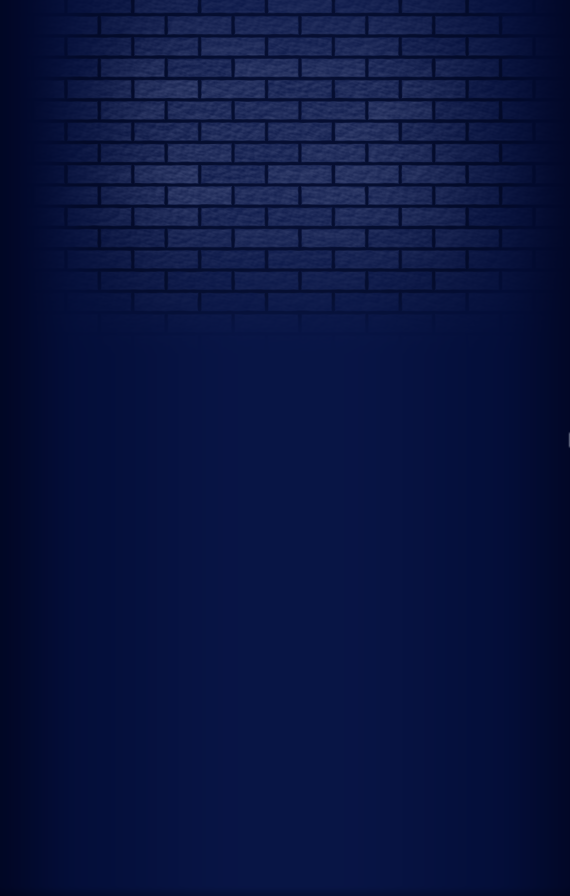
Give the GLSL for this background, as a Shadertoy shader.

```glsl
// A navy wall: a soft horizontal vignette with rough bricks lit near the top.
// Bricks are a staggered repeat of a box distance; cellular noise, sampled
// twice, gives the embossed stone. A soft spotlight mask fades the bricks out.

#define ASPECT 0.635
#define BRICK vec2(0.0745, 0.02376)
#define ORIGIN vec2(0.2969, 0.0163)
#define MORTAR 0.0019
#define RELIEF 0.62
#define NAVY_CENTRE vec3(0.031, 0.081, 0.272)
#define NAVY_SIDE vec3(0.013, 0.054, 0.222)
#define NAVY_EDGE vec3(0.004, 0.022, 0.135)
#define STONE_LIT vec3(0.235, 0.280, 0.455)

vec2 hash2(vec2 p) {
    vec3 a = fract(p.xyx * vec3(0.1031, 0.1030, 0.0973));
    a += dot(a, a.yzx + 33.33);
    return fract((a.xx + a.yz) * a.zy);
}

// Distance to the nearest scattered point
float cellular(vec2 p) {
    vec2 cell = floor(p), f = fract(p);
    float nearest = 2.0;
    for (int j = -1; j <= 1; j++)
        for (int i = -1; i <= 1; i++) {
            vec2 o = vec2(i, j);
            vec2 d = o + hash2(cell + o + 50.0) - f;
            nearest = min(nearest, dot(d, d));
        }
    return sqrt(nearest);
}

// Chipped stone, stretched along a slant
float stoneHeight(vec2 p) {
    vec2 s = vec2(p.x + 0.8 * p.y, p.y - 0.35 * p.x);
    return 0.65 * cellular(s * vec2(65.0, 130.0))
         + 0.35 * cellular(s * vec2(150.0, 270.0) + 7.0);
}

// Navy vignette, brightest just right of the middle
vec3 backdrop(vec2 uv) {
    float centre = 1.0 - smoothstep(0.06, 0.43, abs(uv.x - 0.51));
    vec3 colour = mix(NAVY_SIDE, NAVY_CENTRE, centre);
    float rim = smoothstep(-0.04, 0.15, uv.x)
              * (1.0 - smoothstep(0.86, 1.06, uv.x));
    colour = mix(NAVY_EDGE, colour, rim);
    return colour * mix(0.8, 1.0, smoothstep(0.0, 0.012, uv.y));
}

// Spotlight on the upper wall
float spotlight(vec2 uv, float depth) {
    float across = smoothstep(0.03, 0.34, uv.x)
                 * (1.0 - smoothstep(0.62, 1.02, uv.x));
    float down = mix(0.55, 1.0, smoothstep(0.0, 0.10, depth))
               * (1.0 - smoothstep(0.19, 0.40, depth));
    return across * down;
}

void mainImage(out vec4 fragColor, in vec2 fragCoord) {
    vec2 uv = fragCoord / iResolution.xy;
    float pixel = 1.0 / iResolution.y;
    vec2 p = vec2(uv.x * ASPECT, 1.0 - uv.y);

    // Staggered brick cells
    vec2 grid = (p - ORIGIN) / BRICK;
    float row = floor(grid.y);
    grid.x += 0.5 * mod(row + 1.0, 2.0);
    vec2 id = floor(grid);
    vec2 local = (fract(grid) - 0.5) * BRICK;
    vec2 tone = hash2(id + 80.0);

    // Rough outline and embossed face
    float height = stoneHeight(p);
    float slope = height - stoneHeight(p + vec2(0.0018, 0.0022));
    vec2 inset = abs(local) - 0.5 * BRICK + MORTAR;
    float edge = max(inset.x, inset.y) + 0.0012 * (height - 0.4);
    float face = 1.0 - smoothstep(-pixel, pixel, edge);
    float lip = smoothstep(0.25, 0.42, local.y / BRICK.y);
    float shade = 0.43 + 0.22 * tone.x + RELIEF * slope + 0.10 * lip;

    // Light the stone and darken its joints
    float light = spotlight(uv, p.y);
    vec3 colour = backdrop(uv);
    colour *= 1.0 - 0.3 * (1.0 - face) * smoothstep(0.0, 0.3, light);
    colour = mix(colour, STONE_LIT, face * light * clamp(shade, 0.0, 1.0));

    // Pale chips on the right border
    float chip = smoothstep(0.9965, 0.999, uv.x)
               * smoothstep(0.010, 0.006, abs(p.y - 0.491));
    colour = mix(colour, vec3(0.55, 0.58, 0.66), 0.6 * chip);

    fragColor = vec4(colour, 1.0);
}
```
